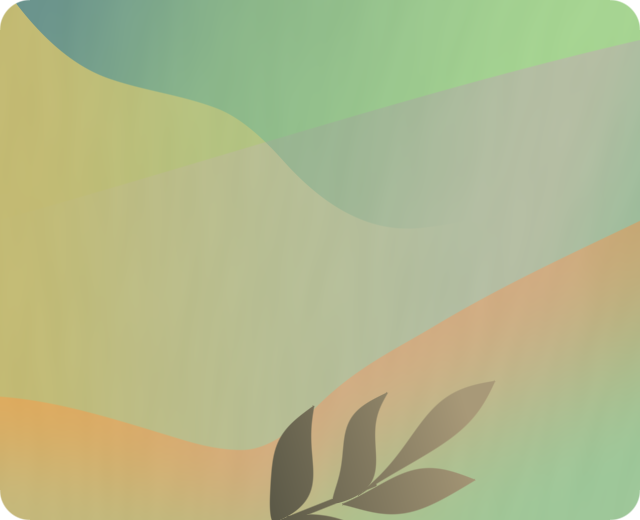
A Shadertoy shader for this background:

```glsl
// Soft layered hills in green, sand and orange on a rounded card, with a shaded leafy sprig.
// Hill edges are chains of cubic Hermite arcs; leaves are bent axes with a sine width profile.
// Tilted, stretched gradient noise adds faint brushed streaks.

const float PI = 3.14159265;
const vec2 CARD = vec2(7.68, 6.24);

vec2 hashGradient(vec2 cell) {
    float h = fract(sin(dot(cell, vec2(127.1, 311.7))) * 43758.5);
    return vec2(cos(2.0 * PI * h), sin(2.0 * PI * h));
}

float gradientNoise(vec2 p) {
    vec2 i = floor(p), f = fract(p), e = vec2(1, 0);
    vec2 u = f * f * f * (f * (f * 6.0 - 15.0) + 10.0);
    float low = mix(dot(hashGradient(i), f), dot(hashGradient(i + e), f - e), u.x);
    float high = mix(dot(hashGradient(i + e.yx), f - e.yx),
                     dot(hashGradient(i + e.xx), f - e.xx), u.x);
    return mix(low, high, u.y);
}

// Height of a cubic arc; each knot holds (x, height, slope)
float arc(float x, vec3 a, vec3 b) {
    float w = b.x - a.x, t = (x - a.x) / w, r = 1.0 - t;
    return mix(a.y, b.y, t * t * (3.0 - 2.0 * t)) + w * t * r * (a.z * r - b.z * t);
}

float sandRidge(float x) {
    vec3 a = vec3(0.2, 6.19, -1.3), b = vec3(1.3, 5.3, -0.35), c = vec3(2.6, 4.94, -0.38);
    vec3 d = vec3(3.4, 4.31, -1.12), e = vec3(4.8, 3.5, -0.06), f = vec3(5.8, 3.62, 0.12);
    return x < b.x ? arc(x, a, b) : x < c.x ? arc(x, b, c) : x < d.x ? arc(x, c, d)
         : x < e.x ? arc(x, d, e) : arc(min(x, f.x), e, f);
}

float orangeRidge(float x) {
    vec3 a = vec3(0, 1.48, -0.07), b = vec3(2.2, 0.96, -0.3), c = vec3(2.9, 0.84, 0);
    vec3 d = vec3(3.8, 1.36, 1), e = vec3(5.2, 2.32, 0.6), f = vec3(7.68, 3.59, 0.48);
    return x < b.x ? arc(x, a, b) : x < c.x ? arc(x, b, c) : x < d.x ? arc(x, c, d)
         : x < e.x ? arc(x, d, e) : arc(x, e, f);
}

// axis: base and tip; shape: half width, fullness exponent, bend
float leaf(vec2 p, vec4 axis, vec3 shape) {
    vec2 along = axis.zw - axis.xy;
    float len = length(along);
    vec2 dir = along / len, q = p - axis.xy;
    float t = dot(q, dir) / len, tc = clamp(t, 0.0, 1.0);
    float side = dot(q, vec2(-dir.y, dir.x)) + shape.z * sin(2.0 * PI * tc);
    float width = shape.x * sin(PI * pow(tc, shape.y));
    return max(abs(side) - width, (abs(t - 0.5) - 0.5) * len) - 0.01;
}

float segment(vec2 p, vec2 a, vec2 b) {
    vec2 q = p - a, d = b - a;
    return length(q - d * clamp(dot(q, d) / dot(d, d), 0.0, 1.0));
}

float sprig(vec2 p) {
    vec4 axes[5] = vec4[5](vec4(3.28, -0.02, 3.76, 1.36), vec4(4.0, 0.2, 4.64, 1.52),
        vec4(4.3, 0.3, 5.93, 1.66), vec4(4.12, 0.19, 5.69, 0.48), vec4(3.45, 0.04, 4.7, -0.35));
    vec3 shapes[5] = vec3[5](vec3(0.25, 0.8, 0.06), vec3(0.21, 0.8, 0.1),
        vec3(0.2, 1.8, 0.02), vec3(0.23, 1.1, 0.03), vec3(0.15, 0.9, 0.0));
    float d = segment(p, vec2(3.29, -0.06), vec2(4.02, 0.23)) - 0.035;
    d = min(d, segment(p, vec2(4.02, 0.23), vec2(4.5, 0.42)) - 0.02);
    for (int i = 0; i < 5; i++) d = min(d, leaf(p, axes[i], shapes[i]));
    return d;
}

void mainImage(out vec4 fragColor, in vec2 fragCoord) {
    vec2 p = fragCoord / iResolution.xy * CARD;
    float px = CARD.x / iResolution.x;

    // Sky: teal corner to fresh green
    float sweep = p.x + 0.35 * (CARD.y - p.y);
    vec3 sky = mix(vec3(0.41, 0.57, 0.55), vec3(0.55, 0.72, 0.54), smoothstep(0.0, 3.4, sweep));
    sky = mix(sky, vec3(0.65, 0.83, 0.57), smoothstep(2.6, 7.2, sweep));

    // Misty band with a pale diagonal fold
    float fold = p.x - 0.35 * (p.y - 4.0);
    vec3 mist = mix(vec3(0.60, 0.71, 0.57), vec3(0.71, 0.745, 0.64), smoothstep(3.2, 6.4, fold));
    mist = mix(mist, vec3(0.62, 0.74, 0.61), smoothstep(6.5, 8.0, fold));

    // Sand hill, whose rim dissolves into the mist on the right
    vec3 sandHigh = mix(vec3(0.765, 0.73, 0.45), vec3(0.70, 0.765, 0.51), smoothstep(0.0, 3.2, p.x));
    vec3 sandLow = mix(vec3(0.765, 0.73, 0.455), vec3(0.72, 0.745, 0.575), smoothstep(-0.6, 3.6, p.x));
    sandLow = mix(sandLow, vec3(0.70, 0.745, 0.635), smoothstep(2.5, 6.0, p.x));

    float mistRidge = arc(p.x, vec3(0, 3.6, 0.28), vec3(7.68, 5.76, 0.23));
    float inMist = smoothstep(-px, px, mistRidge - p.y);
    inMist *= mix(1.0, smoothstep(0.0, 1.8, p.x), 0.6);
    float inSand = smoothstep(-px, px, sandRidge(p.x) - p.y) * (1.0 - smoothstep(4.9, 6.2, p.x));
    vec3 color = mix(mix(sky, mist, inMist), mix(sandHigh, sandLow, inMist), inSand);

    // Orange hill, cooling to green with depth
    float depth = orangeRidge(p.x) - p.y;
    vec3 rim = mix(vec3(0.87, 0.67, 0.37), vec3(0.82, 0.675, 0.51), smoothstep(0.0, 4.2, p.x));
    rim = mix(rim, vec3(0.78, 0.66, 0.46), smoothstep(6.4, 7.7, p.x));
    vec3 valley = mix(vec3(0.77, 0.72, 0.48), vec3(0.62, 0.78, 0.60), smoothstep(0.0, 7.2, p.x));
    float cooling = smoothstep(-0.15, mix(1.5, 3.0, smoothstep(2.0, 7.0, p.x)), depth);
    color = mix(color, mix(rim, valley, cooling), smoothstep(-px, px, depth));

    // Brushed streaks
    float lean = 0.04 * p.x * (p.y - 3.0);
    color += 0.012 * gradientNoise(vec2((p.x - lean) * 5.0, p.y * 0.9));

    // Sprig, dark at the base and fading toward the tips
    float fade = clamp((p.x - 3.3 + 0.3 * p.y) / 2.7, 0.0, 1.0);
    vec3 shade = mix(vec3(0.36, 0.35, 0.28), vec3(0.66, 0.60, 0.47), fade);
    color = mix(color, shade, smoothstep(px, -px, sprig(p)));

    // Rounded card corners
    vec2 corner = abs(p - 0.5 * CARD) - 0.5 * CARD + 0.36;
    float outside = length(max(corner, 0.0)) - 0.36;
    color = mix(color, vec3(1), smoothstep(-px, px, outside) * step(0.0, min(corner.x, corner.y)));
    fragColor = vec4(color, 1.0);
}
```
